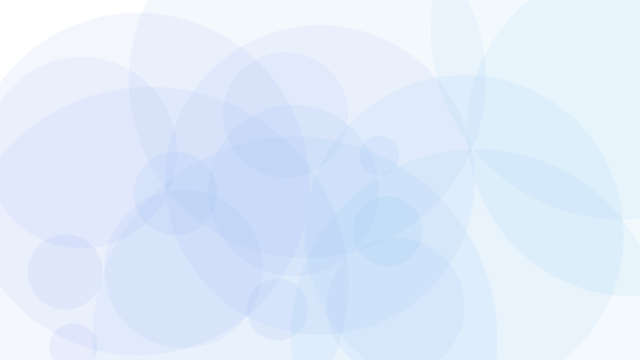
This background is drawn by a Shadertoy shader. Its source:

```glsl
// Overlapping translucent discs on white, drifting from violet at left to cyan at right.

// Evenly spread, irregular points in the unit square.
vec2 scatter(float i) {
    vec2 p = fract(0.5 + i * vec2(0.7549, 0.5698));
    return vec2(1.0 - p.x, p.y);
}

// Antialiased coverage of a disc.
float disc(vec2 p, vec2 center, float radius) {
    float pixel = 1.0 / iResolution.y;
    return smoothstep(pixel, -pixel, length(p - center) - radius);
}

void mainImage(out vec4 fragColor, in vec2 fragCoord) {
    vec2 p = fragCoord / iResolution.y;
    float aspect = iResolution.x / iResolution.y;
    vec3 color = vec3(1.0);

    for (int n = 0; n < 20; n++) {
        float i = float(n);
        float vary = fract(i * 0.618);
        vec2 place = scatter(i);

        // Three size tiers: large, medium, small
        float radius = 0.43 + 0.14 * vary;
        float alpha = 0.1;
        if (n >= 9) {
            place *= vec2(0.65, 0.75); // lesser discs gather at lower left
            radius = n < 14 ? 0.17 + 0.12 * vary : 0.045 + 0.08 * vary;
            alpha = n < 14 ? 0.1 : 0.12;
        }

        // Hue follows the position, with a little variation
        float hue = clamp(place.x * 1.1 + 0.35 * (vary - 0.5), 0.0, 1.0);
        vec3 tint = mix(vec3(0.58, 0.63, 0.94), vec3(0.50, 0.78, 0.94), hue);

        vec2 center = place * vec2(aspect, 1.0);
        color = mix(color, tint, alpha * disc(p, center, radius));
    }

    fragColor = vec4(color, 1.0);
}
```
